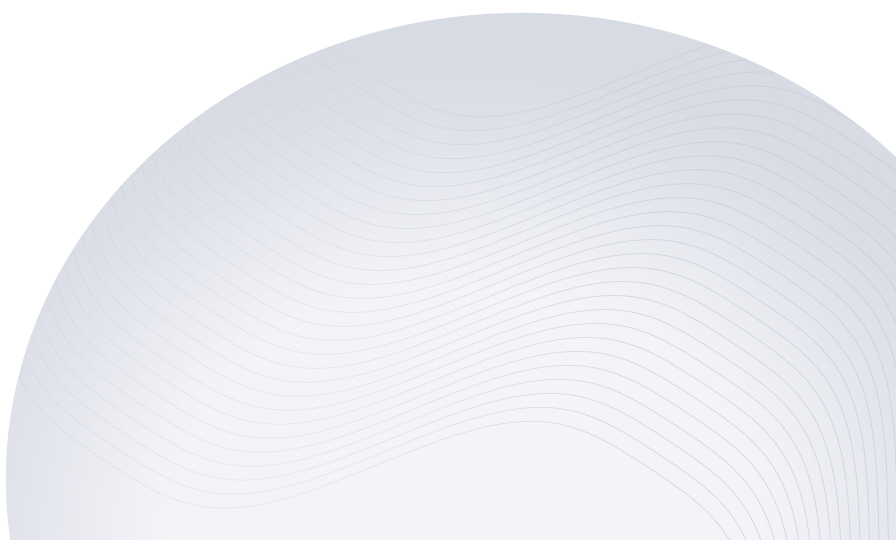
Give the GLSL for this background, as a Shadertoy shader.

```glsl
// A pale shaded ellipse on white, crossed by a family of fine wavy contour lines.
// Each line is one two-harmonic wave, drawn in a tilted frame and repeated along
// the tilted axis. All lengths are in canvas heights.

#define DISC_CENTER vec2(0.9675, 0.1126)
#define DISC_RADII  vec2(0.9567, 0.8636)
#define GLOW_CENTER vec2(0.866, 0.004)
#define GLOW_RADII  vec2(0.768, 0.660)
#define WAVE_FREQ   3.713
#define WAVE_PEAK   0.634
#define WAVE_MEAN   0.3355
#define WAVE_AMPS   vec2(0.301, -0.030)
#define LINE_STEP   0.03097
#define LINE_LAST   28.0
#define LINE_WIDTH  0.0018

const vec3 PAPER = vec3(1.0);
const vec3 GLOW  = vec3(0.957, 0.957, 0.974);
const vec3 RIM   = vec3(0.845, 0.860, 0.895);
const vec3 INK   = vec3(0.775, 0.785, 0.820);

// Approximate signed distance to an ellipse centred at zero.
float ellipseDistance(vec2 p, vec2 radii) {
    float k = length(p / radii);
    return k * (k - 1.0) / max(length(p / (radii * radii)), 1e-4);
}

// Distance to the nearest of the repeated wave lines.
float waveDistance(vec2 p) {
    vec2 down = vec2(p.x, 1.0 - p.y);
    float across = dot(down, vec2(0.836, 0.549));
    float along  = dot(down, vec2(-0.549, 0.836));

    vec2 phase = vec2(1.0, 3.0) * WAVE_FREQ * (across - WAVE_PEAK);
    float wave = WAVE_MEAN + dot(WAVE_AMPS, cos(phase));
    float slope = -WAVE_FREQ * dot(WAVE_AMPS * vec2(1.0, 3.0), sin(phase));

    float index = (wave - along) / LINE_STEP;
    float nearest = clamp(floor(index + 0.5), 0.0, LINE_LAST);
    return abs(index - nearest) * LINE_STEP / sqrt(1.0 + slope * slope);
}

void mainImage(out vec4 fragColor, in vec2 fragCoord) {
    vec2 p = fragCoord / iResolution.y;
    float pixel = 1.0 / iResolution.y;

    // Soft shading from a low bright centre to a cool rim
    float radius = length((p - GLOW_CENTER) / GLOW_RADII);
    vec3 disc = mix(GLOW, RIM, smoothstep(0.62, 1.40, radius));

    // Fine lines, stronger toward the right
    float line = clamp((0.5 * LINE_WIDTH - waveDistance(p)) / pixel + 0.5, 0.0, 1.0);
    float strength = mix(0.30, 0.62, smoothstep(0.5, 1.3, p.x));
    disc = mix(disc, INK, line * strength);

    // Ellipse outline with a smooth edge
    float edge = ellipseDistance(p - DISC_CENTER, DISC_RADII);
    float inside = clamp(0.5 - edge / pixel, 0.0, 1.0);

    fragColor = vec4(mix(PAPER, disc, inside), 1.0);
}
```
